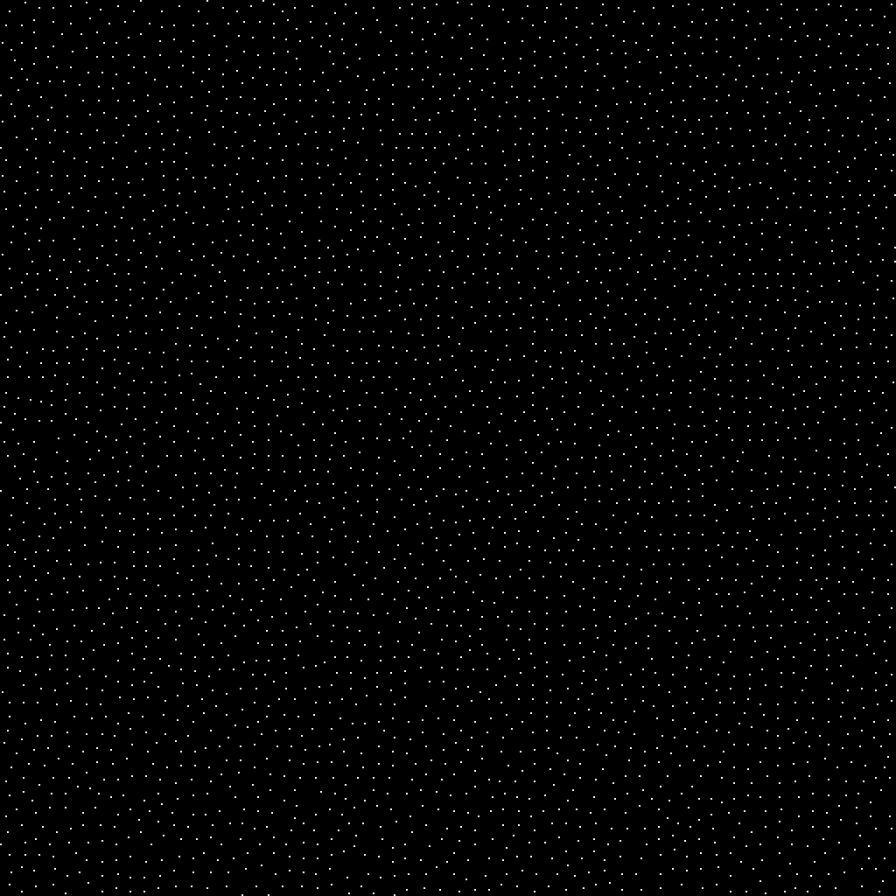
Write a three.js fragment shader that draws this pattern.

```glsl
varying vec2 vUv;

const float CELLS = 58.0;          // dots along one side
const float DOT_SIZE = 1.0 / 512.0; // width of a dot, also the lattice it sits on
const float MIN_GAP = 1.05;        // wanted spacing, in cells
const float PUSH = 0.4;            // share of an overlap removed per step
const float MAX_SHIFT = 0.6;       // furthest a dot may drift, in cells
const vec3 BACKGROUND = vec3(0.0);
const vec3 DOT_COLOR = vec3(1.0);

vec2 hash22(vec2 p) {
  vec3 q = fract(vec3(p.xyx) * vec3(0.1031, 0.1030, 0.0973));
  q += dot(q, q.yzx + 33.33);
  return fract((q.xx + q.yz) * q.zy);
}

vec2 limitShift(vec2 shift) {
  return shift * min(1.0, MAX_SHIFT / max(length(shift), 1e-4));
}

// Push away from a neighbour that is too close
vec2 repel(vec2 away) {
  float dist = max(length(away), 1e-4);
  return away / dist * max(MIN_GAP - dist, 0.0) * PUSH;
}

// One random point per cell
vec2 rawPoint(vec2 cell) {
  return cell + hash22(cell + 17.0);
}

// First relaxation step
vec2 spreadPoint(vec2 cell) {
  vec2 point = rawPoint(cell);
  vec2 shift = vec2(0.0);
  for (int y = -1; y <= 1; y++) {
    for (int x = -1; x <= 1; x++) {
      if (x == 0 && y == 0) continue;
      shift += repel(point - rawPoint(cell + vec2(float(x), float(y))));
    }
  }
  return point + limitShift(shift);
}

// Second relaxation step, evens out the gaps
vec2 evenPoint(vec2 cell) {
  vec2 start = rawPoint(cell);
  vec2 point = spreadPoint(cell);
  vec2 shift = point - start;
  for (int y = -1; y <= 1; y++) {
    for (int x = -1; x <= 1; x++) {
      if (x == 0 && y == 0) continue;
      shift += repel(point - spreadPoint(cell + vec2(float(x), float(y))));
    }
  }
  return start + limitShift(shift);
}

// Area of a small square dot covered by the sample footprint
float dotCoverage(vec2 offset, vec2 footprint) {
  vec2 edge = (0.5 * (DOT_SIZE + footprint) - abs(offset)) / footprint;
  vec2 cover = clamp(edge, vec2(0.0), min(vec2(1.0), DOT_SIZE / footprint));
  return cover.x * cover.y;
}

void main() {
  vec2 footprint = max(fwidth(vUv), vec2(1e-5));
  vec2 position = vUv * CELLS;
  vec2 home = floor(position);
  float reach = MAX_SHIFT + CELLS * (2.0 * DOT_SIZE + max(footprint.x, footprint.y));
  float coverage = 0.0;

  for (int y = -1; y <= 1; y++) {
    for (int x = -1; x <= 1; x++) {
      vec2 cell = home + vec2(float(x), float(y));
      // Skip dots that cannot drift this far
      if (distance(position, rawPoint(cell)) > reach) continue;
      vec2 center = evenPoint(cell) / CELLS;
      center = (floor(center / DOT_SIZE) + 0.5) * DOT_SIZE;
      coverage = max(coverage, dotCoverage(vUv - center, footprint));
    }
  }

  gl_FragColor = vec4(mix(BACKGROUND, DOT_COLOR, coverage), 1.0);
}
```
